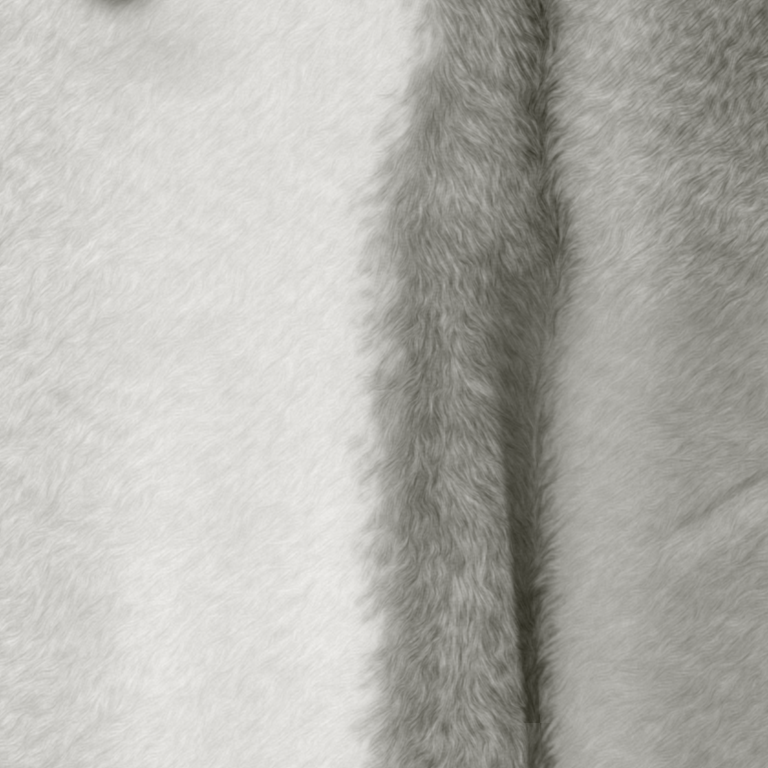
This texture is drawn by a WebGL 2 fragment shader. Its source:

```glsl
#version 300 es
precision highp float;
uniform vec2 u_resolution;
out vec4 fragColor;

float hash(vec2 p) {
    return fract(sin(dot(p, vec2(127.1, 311.7))) * 43758.5453);
}

float noise(vec2 p) {
    vec2 i = floor(p), f = fract(p);
    f = f * f * (3.0 - 2.0 * f);
    return mix(mix(hash(i), hash(i + vec2(1, 0)), f.x),
               mix(hash(i + vec2(0, 1)), hash(i + vec2(1, 1)), f.x), f.y);
}

// Noise smeared along the hair direction, centred on zero
float strands(vec2 p, vec2 dir, float freq, float reach) {
    float sum = 0.0;
    for (int i = -5; i <= 5; i++) {
        sum += noise((p + dir * reach * float(i) / 5.0) * freq);
    }
    return sum / 11.0 - 0.5;
}

// Soft falloffs along a line and around a point
float bell(float x) { return exp(-x * x); }

float blob(vec2 p, vec2 centre, vec2 size) {
    vec2 d = (p - centre) / size;
    return exp(-dot(d, d));
}

float foldLeft(float y) { return 0.502 + 0.065 * smoothstep(0.7, 1.0, y); }

float foldRight(float y) { return 0.688 - 0.085 * y; }

float panelLeft(float y) {
    return 0.703 + 0.03 * bell((y - 0.66) / 0.11) + 0.012 * smoothstep(0.7, 1.0, y);
}

// Broad light on the pale cloth at left
float paleTone(vec2 p) {
    float tone = mix(0.825, 0.87, smoothstep(0.0, 0.25, p.x));
    tone += 0.02 * blob(p, vec2(0.2, 0.2), vec2(0.05, 0.3));
    tone += 0.025 * blob(p, vec2(0.42, 0.35), vec2(0.07, 0.4));
    tone -= 0.02 * blob(p, vec2(0.09, 0.1), vec2(0.06, 0.4));
    tone -= 0.07 * blob(p, vec2(0.2, 0.93), vec2(0.1, 0.06));
    return tone - 0.4 * blob(p, vec2(0.155, 1.015), vec2(0.045, 0.028));
}

// Shaded roll, wide at the top and narrow below
float foldTone(vec2 p) {
    float tone = 0.53 + 0.06 * blob(p, vec2(0.61, 0.25), vec2(0.045, 0.4));
    tone -= 0.05 * blob(p, vec2(0.545, 0.42), vec2(0.03, 0.25));
    tone += 0.09 * blob(p, vec2(0.59, 0.77), vec2(0.05, 0.07));
    tone += 0.05 * blob(p, vec2(0.63, 0.95), vec2(0.04, 0.08));
    tone -= 0.05 * blob(p, vec2(0.56, 0.85), vec2(0.03, 0.06));
    tone -= 0.1 * blob(p, vec2(0.65, 0.66), vec2(0.04, 0.04));
    float upper = smoothstep(0.58, 0.68, p.y);
    float side = mix(foldRight(p.y), panelLeft(p.y), upper);
    return tone - mix(0.06, 0.17, upper) * smoothstep(side - 0.07, side, p.x);
}

// Grey cloth at right with a slanting seam
float panelTone(vec2 p) {
    float edge = p.x - panelLeft(p.y);
    float tone = 0.58 + 0.11 * smoothstep(0.0, 0.07, edge) - 0.08 * smoothstep(0.09, 0.2, edge);
    tone -= 0.11 * blob(p, vec2(1.02, 0.96), vec2(0.14, 0.2));
    tone -= 0.06 * blob(p, vec2(0.94, 0.62), vec2(0.08, 0.12));
    float seam = p.y - 0.315 - 0.5 * (p.x - 0.87) - 0.005 * sin(p.x * 40.0);
    float along = smoothstep(0.83, 0.91, p.x);
    tone -= along * 0.07 * bell(seam / 0.008);
    return tone + along * 0.06 * bell((seam + 0.035) / 0.03);
}

void main() {
    vec2 p = gl_FragCoord.xy / u_resolution;
    float fl = foldLeft(p.y), fr = foldRight(p.y), pl = panelLeft(p.y);

    // Hair direction in each area
    float across = smoothstep(fl - 0.04, fr, p.x);
    float angle = mix(0.75, 2.1, across);
    angle = mix(angle, 0.55 + 0.2 * p.y, smoothstep(pl - 0.03, pl + 0.02, p.x));
    angle += 0.6 * (noise(p * 16.0) - 0.5) + 1.1 * (noise(p * 65.0) - 0.5);
    vec2 dir = vec2(cos(angle), sin(angle));
    float tufts = strands(p, dir, 95.0, 0.012);
    float hairs = strands(p + 3.7, dir, 230.0, 0.008);
    float fuzz = strands(p + 8.1, dir, 420.0, 0.005);
    float lumps = noise(p * vec2(48.0, 62.0)) - 0.5;

    // Tufts break up the lit border of the roll
    float ragged = p.x + 0.06 * tufts + 0.04 * hairs + 0.012 * (noise(p * 22.0) - 0.5);
    float inFold = smoothstep(fl - 0.055, fl + 0.045, ragged);
    float tone = mix(paleTone(p), foldTone(p), inFold);

    // Dark gap beside the roll
    float soft = mix(0.005, 0.02, smoothstep(0.3, 0.62, p.y));
    float gap = smoothstep(fr - soft, fr + soft, p.x + 0.012 * hairs);
    gap *= 1.0 - smoothstep(0.57, 0.7, p.y + 0.1 * tufts);
    float depth = mix(0.24, 0.37, smoothstep(0.1, 0.6, p.y));
    depth += 0.06 * smoothstep(fr + 0.02, pl, p.x);
    tone = mix(tone, depth, gap);

    float inPanel = smoothstep(pl - 0.012, pl + 0.03, p.x + 0.025 * hairs);
    tone = mix(tone, panelTone(p), inPanel);

    // Fur relief, strongest where the light grazes it
    float relief = mix(0.1, 0.36, inFold * (1.0 - inPanel));
    relief = mix(relief, mix(0.22, 0.34, smoothstep(0.76, 0.95, p.x)), inPanel);
    relief += 0.08 * (1.0 - smoothstep(0.0, 0.25, p.x));
    relief *= 1.0 - 0.5 * gap;
    tone += relief * (0.4 * tufts + 0.65 * hairs + 0.7 * fuzz + 0.12 * lumps);
    tone += 0.02 * (noise(p * 9.0) - 0.5) + 0.025 * (noise(p * 420.0) - 0.5);

    // Warm shadows, nearly neutral lights
    vec3 colour = vec3(tone, tone - 0.004, tone - mix(0.055, 0.012, tone));
    fragColor = vec4(clamp(colour, 0.0, 1.0), 1.0);
}
```
